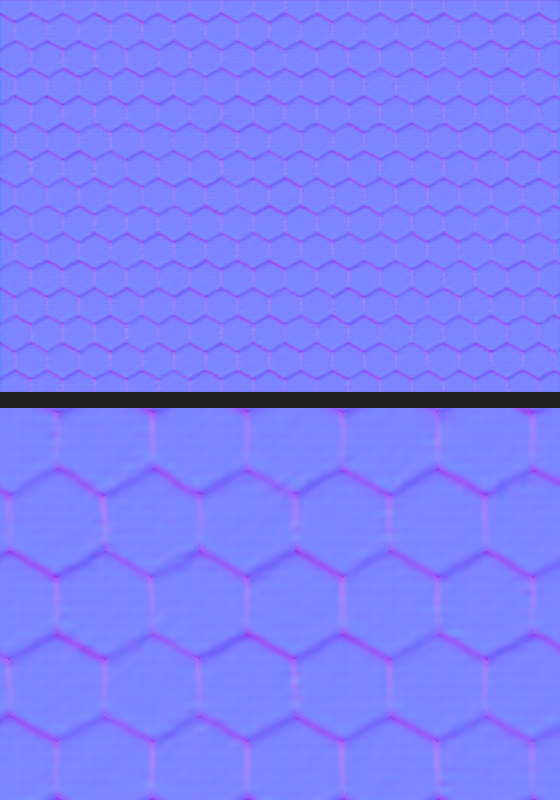
Top, the full canvas; bottom, a detail of the centre.
Write a Shadertoy shader that draws this texture map.

```glsl
const float TILES_ACROSS = 17.66;
const vec2 LATTICE_ORIGIN = vec2(0.49, 10.495);   // centre of one tile, in tile widths
const vec2 LATTICE = vec2(1.0, 1.7320508);
const vec2 REST_SLOPE = vec2(-0.02, -0.037);

// One entry per edge direction: upright, falling, rising
const vec3 EDGE_STRENGTH = vec3(0.25, 0.38, 0.25);
const vec3 EDGE_WIDTH = vec3(0.036, 0.042, 0.052);
const float RISING_LEAN = 0.6;                    // share of sideways tilt on rising edges

const float LIP_SLOPE = 0.035;
const float SHADE_SLOPE = 0.035;
const float WOBBLE = 0.03;
const float GRAIN = 0.03;
const float WEAR = 0.10;
const float WEAVE = 0.012;
const float RIM_WIDTH = 0.025;

float hash(vec2 p) {
    vec3 q = fract(vec3(p.xyx) * 0.1031);
    q += dot(q, q.yzx + 33.33);
    return fract((q.x + q.y) * q.z);
}

float noise(vec2 p) {
    vec2 i = floor(p), f = fract(p);
    f = f * f * (3.0 - 2.0 * f);
    return mix(mix(hash(i), hash(i + vec2(1, 0)), f.x),
               mix(hash(i + vec2(0, 1)), hash(i + vec2(1, 1)), f.x), f.y);
}

vec2 noiseSlope(vec2 p) {
    const vec2 h = vec2(0.35, 0.0);
    return vec2(noise(p + h) - noise(p - h), noise(p + h.yx) - noise(p - h.yx));
}

float bump(float x, float width) {
    return exp(-x * x / (width * width));
}

// Offset from the centre of the nearest hexagon
vec2 hexLocal(vec2 p) {
    vec2 a = mod(p + 0.5 * LATTICE, LATTICE) - 0.5 * LATTICE;
    vec2 b = mod(p, LATTICE) - 0.5 * LATTICE;
    return dot(a, a) < dot(b, b) ? a : b;
}

vec2 edgeNormal(int k) {
    return k == 0 ? vec2(1, 0) : vec2(k == 1 ? 0.5 : -0.5, 0.8660254);
}

// Slope of the stepped joints; z is the closeness to a joint
vec3 jointSlope(vec2 p, float pixel) {
    vec2 local = hexLocal(p);
    vec2 centre = p - local;
    vec3 result = vec3(0);
    for (int k = 0; k < 3; k++) {
        vec2 n = edgeNormal(k);
        float along = dot(local, n);
        float side = along > 0.0 ? 1.0 : -1.0;
        float e = along - 0.5 * side;

        // Each joint has its own strength, shared by both tiles
        vec2 middle = centre + 0.5 * side * n;
        float variation = hash(floor(middle / vec2(0.25, 0.4330127) + 0.5) + 90.0);
        float strength = EDGE_STRENGTH[k] * mix(0.75, 1.25, variation);
        if (k == 0) strength *= mix(0.5, 1.15, smoothstep(-0.25, 0.2, local.y));

        float width = sqrt(EDGE_WIDTH[k] * EDGE_WIDTH[k] + 0.25 * pixel * pixel);
        float slope = strength * bump(e, width);
        if (k > 0) {
            slope += SHADE_SLOPE * bump(e + 0.07, 0.05);
            slope -= LIP_SLOPE * bump(e - 0.12, 0.06);
        }
        vec2 tilt = k == 2 ? n * vec2(RISING_LEAN, 1.0) : n;
        result += vec3(slope * tilt, bump(e, 0.13));
    }
    return result;
}

// Thin turned edge around the sheet
vec2 rimSlope(vec2 p, vec2 size) {
    vec2 low = exp(-p / RIM_WIDTH);
    vec2 high = exp(-(size - p) / RIM_WIDTH);
    return vec2(-0.45 * low.x - 0.2 * high.x, 0.1 * low.y + 0.2 * high.y);
}

void mainImage(out vec4 fragColor, in vec2 fragCoord) {
    float pixel = TILES_ACROSS / iResolution.x;
    vec2 p = fragCoord * pixel;

    // Slightly uneven joints
    vec2 wobble = vec2(noise(p * 5.0), noise(p * 5.0 + 47.0)) - 0.5;
    vec3 joint = jointSlope(p - LATTICE_ORIGIN + WOBBLE * wobble, pixel);
    vec2 slope = REST_SLOPE + joint.xy;

    // Surface grain, with chips gathered along the joints
    float chips = smoothstep(0.4, 0.75, noise(p * 3.0 + 19.0));
    slope += 0.5 * GRAIN * noiseSlope(p * 5.0 + 7.0);
    slope += (GRAIN + WEAR * chips * min(joint.z, 1.0)) * noiseSlope(p * vec2(9.0, 12.0));
    slope += WEAVE * sin(p * 50.0);
    slope += rimSlope(p, iResolution.xy * pixel);

    // Encode the normal with its green axis pointing down
    vec3 normal = normalize(vec3(slope.x, -slope.y, 1.0));
    fragColor = vec4(0.5 + 0.5 * normal, 1.0);
}
```
